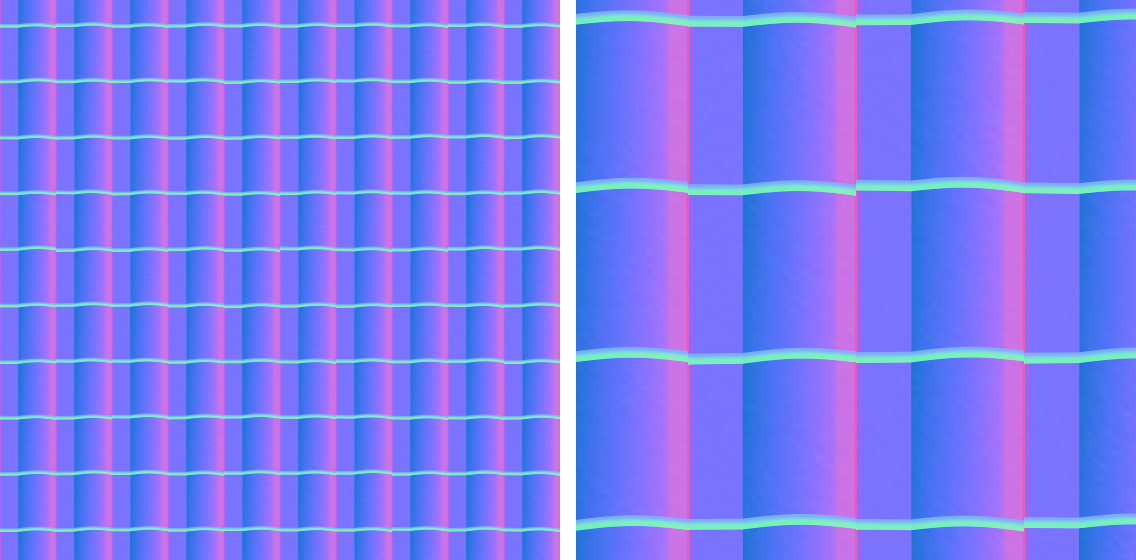
Left: the whole. Right: its middle third, enlarged.
This texture map is drawn by a Shadertoy shader. Its source:

```glsl
const float TILES = 10.0;
const float LINE_HEIGHT = 0.544;   // course line position inside a repeat
const float PAN_WIDTH = 0.328;     // flat part of each tile
const float PI = 3.14159265;

float hash(vec2 p) {
    return fract(sin(dot(p, vec2(127.1, 311.7))) * 43758.5453);
}

// Value noise on a lattice that wraps every "period" cells
float wrapNoise(vec2 p, vec2 period) {
    vec2 i = floor(p);
    vec2 f = fract(p);
    f = f * f * (3.0 - 2.0 * f);
    float a = hash(mod(i, period));
    float b = hash(mod(i + vec2(1.0, 0.0), period));
    float c = hash(mod(i + vec2(0.0, 1.0), period));
    float d = hash(mod(i + vec2(1.0, 1.0), period));
    return mix(mix(a, b, f.x), mix(c, d, f.x), f.y);
}

float grainHeight(vec2 uv) {
    return 0.55 * wrapNoise(uv * 130.0, vec2(130.0))
         + 0.45 * wrapNoise(uv * 260.0, vec2(260.0));
}

vec2 grainSlope(vec2 uv) {
    float e = 0.0013;
    float h = grainHeight(uv);
    return vec2(h - grainHeight(uv + vec2(e, 0.0)),
                h - grainHeight(uv + vec2(0.0, e)));
}

// Antialiased coverage of the interval lo..hi
float band(float x, float lo, float hi, float aa) {
    return clamp((x - lo) / aa + 0.5, 0.0, 1.0)
         - clamp((x - hi) / aa + 0.5, 0.0, 1.0);
}

// Sideways lean of the rounded barrel, t from 0 to 1 across it
float barrelLean(float t, float v, float aa) {
    float curve = -0.72 * (1.0 - t) * (1.0 - t) + 0.72 * t * t * t;
    float lip = 0.16 * smoothstep(-aa, aa, t - 0.82);
    return min(curve + lip, 0.6) - 0.1 * (v - 0.5) * (1.0 - t);
}

vec3 facing(vec2 lean) {
    return vec3(lean, sqrt(max(1.0 - dot(lean, lean), 0.0)));
}

void mainImage(out vec4 fragColor, in vec2 fragCoord) {
    vec2 uv = fragCoord / iResolution.xy;
    vec2 aa = TILES / iResolution.xy;

    // Tile coordinates and the nearest course line
    float x = uv.x * TILES;
    float u = fract(x);
    float y = uv.y * TILES - LINE_HEIGHT;
    float course = floor(y + 0.5);
    vec2 edgeId = mod(vec2(floor(x), course), TILES);

    // Each tile edge bows over its barrel and sits a little askew
    float t = clamp((u - PAN_WIDTH) / (1.0 - PAN_WIDTH), 0.0, 1.0);
    float shift = (hash(edgeId) - 0.5) * 0.025;
    float tilt = (hash(edgeId + 17.0) - 0.5) * 0.03 * (u - 0.5);
    float d = y - course - 0.026 * sin(PI * t) - shift - tilt;

    // Pan and barrel
    vec2 tileId = mod(vec2(floor(x), course + (d > 0.0 ? 0.0 : -1.0)), TILES);
    float wobble = hash(tileId + 41.0) - 0.5;
    float onBarrel = smoothstep(-0.5 * aa.x, 0.5 * aa.x, u - PAN_WIDTH - 0.006 * wobble);
    float lean = mix(-0.04, barrelLean(t, fract(d), aa.x), onBarrel) + 0.02 * wobble;
    float patchy = wrapNoise(uv * 30.0, vec2(30.0));
    vec2 grain = grainSlope(uv) * mix(0.06, 0.08 + 0.13 * patchy, onBarrel);
    vec3 normal = facing(vec2(lean, -0.1) + grain);

    // Side joint: raised red edge with a fine groove beside it
    float seamColumn = floor(x + 0.5);
    float seamShift = (hash(mod(vec2(seamColumn, tileId.y), TILES) + 73.0) - 0.5) * 0.006;
    float s = x - seamColumn - seamShift;
    normal = mix(normal, vec3(0.75, -0.25, 0.3), band(s, -0.008, 0.007, aa.x));
    normal = mix(normal, vec3(0.3, -0.22, 0.72), band(s, 0.02, 0.031, aa.x));

    // Course edge: steep green lip easing into a pale teal bevel
    float rise = mix(0.88, 0.36, smoothstep(-0.008, 0.03, d));
    vec3 lip = facing(vec2(-0.02 + 0.1 * lean, rise));
    normal = mix(normal, lip, band(d, -0.028, 0.036, aa.y));

    fragColor = vec4(normalize(normal) * 0.5 + 0.5, 1.0);
}
```
